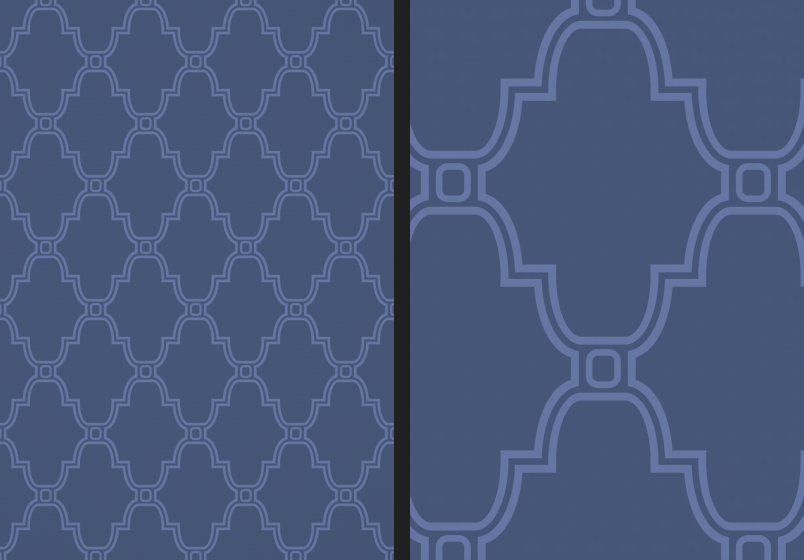
Left, the full canvas; right, a detail of the centre.
Write a Shadertoy shader that draws this pattern.

```glsl
// Quatrefoil trellis of double lines with ring links, tone on tone in dusk blue.

// Layout, in design units (UNITS span the canvas height)
const float UNITS = 768.0;
const vec2 CELL = vec2(137.2, 170.0);       // spacing of links in one row set
const vec2 ORIGIN = vec2(268.5, 513.5);     // centre of one link

// Shape
const float HALF_GAP = 3.3;                 // trellis centre to either line
const float LINE_WIDTH = 3.6;
const float STEP_HALF = 7.6;                // half length of the shoulder
const vec2 ARCH_RADII = vec2(16.6, 33.0);
const float LINK_SIDE = 13.0;               // link centre to its side bars
const vec2 RING_HALF = vec2(6.5, 7.4);
const float RING_ROUND = 4.0;
const float RING_WIDTH = 3.0;

// Colour
const vec3 GROUND = vec3(0.272, 0.332, 0.462);
const vec3 INK = vec3(0.390, 0.455, 0.630);
const float SHADE = 0.022;                  // broad light variation
const float WEAVE = 0.006;                  // fine cloth variation

// Approximate signed distance to the arch, positive outside it
float archDistance(vec2 p) {
    vec2 e = max(vec2(STEP_HALF + ARCH_RADII.x - p.x, p.y), 0.01);
    float f = length(e / ARCH_RADII);
    return f * (f - 1.0) / length(e / (ARCH_RADII * ARCH_RADII));
}

// Signed field of the stepped curve joining two links through the origin
float trellisDistance(vec2 p) {
    float upper = min(archDistance(p), p.y);
    return max(upper, -archDistance(-p));
}

// Distance to the outlines of the two foils meeting along the curve
float foilLines(vec2 p) {
    float d = trellisDistance(p);
    float side = 0.25 * 2.0 * CELL.x * 0.5 * 2.0 * 0.5 - LINK_SIDE;
    float leftFoil = min(d - HALF_GAP, side - p.x);
    float rightFoil = min(-d - HALF_GAP, side + p.x);
    return min(abs(leftFoil), abs(rightFoil)) - 0.5 * LINE_WIDTH;
}

// Rounded ring at the heart of a link
float linkRing(vec2 p) {
    vec2 q = abs(p) - RING_HALF + RING_ROUND;
    float box = length(max(q, 0.0)) + min(max(q.x, q.y), 0.0) - RING_ROUND;
    return abs(box) - 0.5 * RING_WIDTH;
}

// Layered sines: slow drift of light over the sheet
float softLight(vec2 uv) {
    float drift = 0.5 * sin(3.1 * uv.x + 1.7 * uv.y) + 0.3 * sin(5.3 * uv.y - 2.2 * uv.x + 1.0);
    float falloff = dot(uv - vec2(0.32, 0.60), uv - vec2(0.32, 0.60));
    return 0.35 * drift + 0.5 - 2.2 * falloff;
}

// Layered sines: faint crossed threads
float weave(vec2 p) {
    return 0.5 * sin(1.3 * p.x + 0.8 * sin(0.21 * p.y)) + 0.5 * sin(1.1 * p.y + 0.8 * sin(0.17 * p.x));
}

void mainImage(out vec4 fragColor, in vec2 fragCoord) {
    vec2 uv = fragCoord / iResolution.y;
    vec2 p = uv * UNITS;
    float pixel = UNITS / iResolution.y;

    // Fold into a quarter cell with a link at two opposite corners
    vec2 quarter = abs(mod(p - ORIGIN + 0.5 * CELL, CELL) - 0.5 * CELL);
    vec2 centred = quarter - 0.25 * CELL;
    vec2 toLink = centred.x + centred.y < 0.0 ? quarter : 0.5 * CELL - quarter;

    float d = min(foilLines(centred), linkRing(toLink));
    float ink = smoothstep(0.75 * pixel, -0.75 * pixel, d);

    vec3 color = mix(GROUND, INK, ink);
    color *= 1.0 + SHADE * softLight(uv) + WEAVE * weave(p);
    fragColor = vec4(color, 1.0);
}
```
